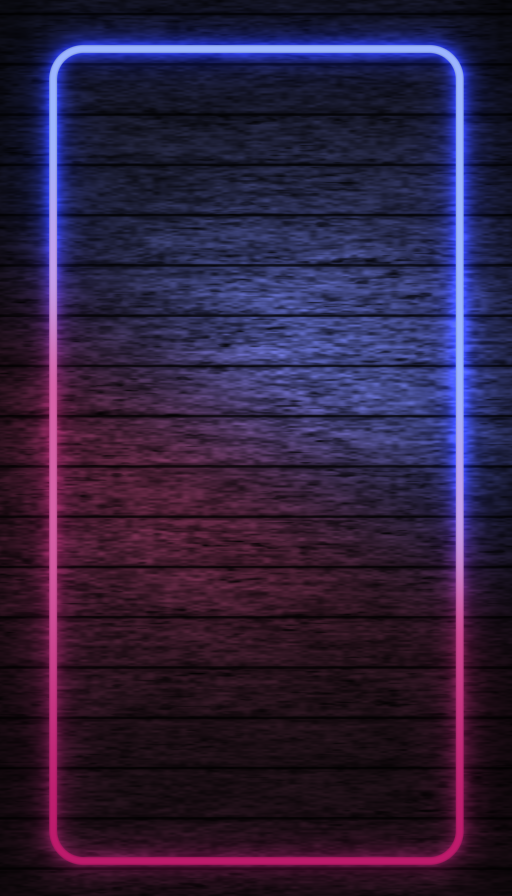
Reproduce this background procedurally as a Shadertoy shader.

```glsl
// A rounded neon frame, blue above and pink below, on dark horizontal planks.
// The tube and halo come from a rounded-box distance; the boards from a
// repeat in y and stretched value noise, lit by two soft pools of colour.
// Lengths are in canvas heights, with x = 0 on the vertical centre line.

#define FRAME_CENTER vec2(0.0005, 0.4922)
#define FRAME_HALF   vec2(0.2269, 0.4531)
#define FRAME_RADIUS 0.034
#define TUBE_RADIUS  0.0044
#define PLANK_HEIGHT 0.0561
#define PLANK_START  0.0306
#define SEAM_WIDTH   0.0011
#define GRAIN_AMOUNT 1.15
#define HALO_SIZE    0.0085

float hash(vec2 p) {
    vec3 q = fract(p.xyx * vec3(0.1031, 0.1030, 0.0973));
    q += dot(q, q.yzx + 33.33);
    return fract((q.x + q.y) * q.z);
}

float noise(vec2 p) {
    vec2 cell = floor(p), f = fract(p);
    f = f * f * (3.0 - 2.0 * f);
    float low = mix(hash(cell), hash(cell + vec2(1, 0)), f.x);
    float high = mix(hash(cell + vec2(0, 1)), hash(cell + vec2(1, 1)), f.x);
    return mix(low, high, f.y);
}

float roundedBox(vec2 p, vec2 halfSize, float radius) {
    vec2 q = abs(p) - halfSize + radius;
    return length(max(q, 0.0)) + min(max(q.x, q.y), 0.0) - radius;
}

// Soft elliptical pool of light
float pool(vec2 p, vec2 center, vec2 size) {
    vec2 q = (p - center) / size;
    return exp(-dot(q, q));
}

// Brightness of the boards: grain, cracks, shaded edges and seams
float woodShade(vec2 p) {
    float row = (p.y - PLANK_START) / PLANK_HEIGHT;
    float id = floor(row);
    float edge = min(fract(row), 1.0 - fract(row)) * PLANK_HEIGHT;

    vec2 g = p + vec2(id * 3.7 + 20.0, 2.0);
    g.y += 0.004 * (noise(g * vec2(9.0, 22.0)) - 0.5);
    float grain = 0.0, weight = 0.28;
    vec2 scale = vec2(14.0, 130.0);
    for (int i = 0; i < 4; i++) {
        grain += weight * (noise(g * scale) - 0.5);
        scale *= vec2(2.1, 1.55);
        weight *= 1.2;
    }
    float crack = smoothstep(0.65, 0.92, noise(g * vec2(55.0, 380.0)))
                * smoothstep(0.35, 0.7, noise(g * vec2(12.0, 60.0) + 7.0));

    float shade = 1.0 + GRAIN_AMOUNT * (grain - 0.35 * crack);
    shade *= 0.92 + 0.16 * hash(vec2(id + 40.0, 5.0));
    shade *= mix(0.74, 1.0, smoothstep(0.0, 0.008, edge));
    float px = 1.0 / iResolution.y;
    float seam = 1.0 - smoothstep(SEAM_WIDTH - 0.5 * px, SEAM_WIDTH + px, edge);
    return max(shade, 0.12) * (1.0 - 0.72 * seam);
}

void mainImage(out vec4 fragColor, in vec2 fragCoord) {
    float px = 1.0 / iResolution.y;
    vec2 p = vec2(fragCoord.x - 0.5 * iResolution.x, fragCoord.y) * px;

    // Slanted change from pink to blue
    float above = p.y - (0.519 - 0.60 * p.x);
    float blueness = smoothstep(-0.12, 0.12, above);
    float blend = smoothstep(-0.17, 0.17, above);

    // Light falling on the boards
    vec3 blueLight = vec3(0.21, 0.24, 0.47) * pool(p, vec2(0.05, 0.585), vec2(0.24, 0.20));
    vec3 pinkLight = vec3(0.23, 0.075, 0.145) * pool(p, vec2(-0.06, 0.45), vec2(0.25, 0.19));
    vec3 ambient = mix(vec3(0.082, 0.046, 0.066), vec3(0.062, 0.064, 0.098), blend);
    ambient *= 1.0 - 0.4 * smoothstep(0.19, 0.285, abs(p.x));
    vec3 light = ambient + mix(pinkLight, blueLight, blend);

    // Halo around the tube, part of it caught by the wood
    float box = roundedBox(p - FRAME_CENTER, FRAME_HALF, FRAME_RADIUS);
    float d = abs(box);
    float away = max(d - TUBE_RADIUS, 0.0);
    vec3 haloColor = mix(vec3(0.50, 0.06, 0.32), vec3(0.10, 0.17, 0.86), blueness);
    light += haloColor * 0.14 * exp(-away / 0.032);
    vec3 color = light * woodShade(p);
    color += haloColor * mix(0.48, 0.80, blueness) * exp(-away / HALO_SIZE);

    // Tube: deep pink, rose, lavender, then pale blue
    vec3 tube = mix(vec3(0.74, 0.10, 0.42), vec3(0.84, 0.38, 0.66),
                    smoothstep(0.04, 0.46, p.y));
    tube = mix(tube, vec3(0.76, 0.62, 0.93), smoothstep(-0.10, 0.05, above));
    tube = mix(tube, vec3(0.61, 0.71, 1.0), smoothstep(0.03, 0.22, above));
    tube *= 1.0 - 0.12 * smoothstep(0.4, 1.0, d / TUBE_RADIUS);
    float cover = 1.0 - smoothstep(-0.75 * px, 0.75 * px, d - TUBE_RADIUS);
    color = mix(color, tube, cover);

    fragColor = vec4(clamp(color, 0.0, 1.0), 1.0);
}
```
